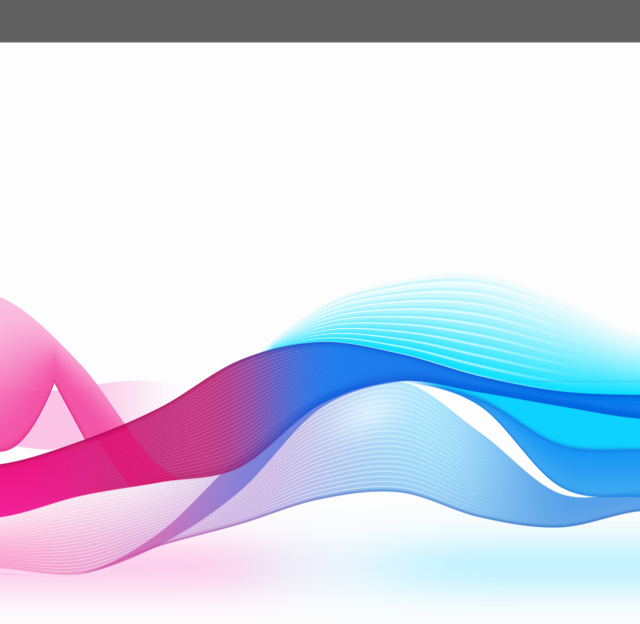
This background is drawn by a Shadertoy shader. Its source:

```glsl
// Translucent flowing ribbons, magenta to blue, on white under a grey top bar.
// Each ribbon lies between two smooth curves through evenly spaced heights;
// fine strands follow the relative depth between those two curves.

#define BAR_HEIGHT 0.068
#define PAPER vec3(0.992)
#define HUMP_STRANDS 10.0
#define VEIL_STRANDS 22.0
#define RIBBON_STRANDS 26.0
#define GLOW_LEVEL 0.092
#define GLOW_SPREAD 0.052

// Heights from left to right, as fractions of the canvas
const float[9] RIBBON_TOP = float[](.256,.293,.347,.423,.452,.433,.397,.373,.367);
const float[9] RIBBON_LOW = float[](.171,.205,.227,.251,.351,.389,.371,.349,.329);
const float[9] VEIL_TOP = float[](.171,.205,.227,.251,.351,.389,.307,.209,.213);
const float[9] VEIL_LOW = float[](.089,.08,.125,.16,.2,.211,.171,.155,.181);
const float[9] SAIL_LOW = float[](.389,.389,.389,.389,.389,.389,.349,.22,.203);
const float[9] SAIL_FOLD = float[](.389,.389,.389,.389,.389,.389,.36,.287,.279);
const float[9] PINK_TOP = float[](.524,.417,.253,.2,.2,.2,.2,.2,.2);
const float[9] CYAN_TOP = float[](.1,.1,.2,.4,.509,.552,.561,.52,.463);
const float[9] TWIST_TOP = float[](.08,.08,.147,.269,.365,.389,.389,.389,.389);
const float[9] TWIST_LOW = float[](.08,.08,.127,.213,.345,.389,.389,.389,.389);

// Catmull-Rom curve through nine heights
float curve(float[9] h, float x) {
  float s = clamp(x, 0., 1.) * 8.;
  int i = min(int(s), 7);
  float f = s - float(i);
  float a = h[max(i - 1, 0)], b = h[i], c = h[i + 1], d = h[min(i + 2, 8)];
  return b + .5*f*(c - a + f*(2.*a - 5.*b + 4.*c - d + f*(3.*(b - c) + d - a)));
}

float rise(float a, float b, float x) { return smoothstep(a, b, x); }

float band(float y, float top, float low) {
  float px = 1. / iResolution.y;
  return rise(-px, px, top - y) * rise(-px, px, y - low);
}

// Relative depth: 0 at the top curve, 1 at the lower one
float depth(float y, float top, float low) {
  return clamp((top - y) / max(top - low, .015), 0., 1.);
}

// Thin strands, faded where too dense to resolve
float strands(float t, float count, float thickness, float sharpness) {
  float spacing = thickness * iResolution.y / count;
  return pow(.5 + .5*cos(6.28318*t*count), sharpness) * rise(1.2, 4., spacing);
}

float crease(float y, float h, float width) {
  float d = (y - h) / width;
  return exp(-d*d);
}

// Four colours blended in turn across three ranges of x
vec3 ramp(float x, vec3 a, vec3 b, vec3 c, vec3 d, vec3 stops) {
  vec3 col = mix(a, b, rise(0., stops.x, x));
  col = mix(col, c, rise(stops.x, stops.y, x));
  return mix(col, d, rise(stops.y, stops.z, x));
}

void mainImage(out vec4 fragColor, in vec2 fragCoord) {
  vec2 p = fragCoord / iResolution.xy;
  float x = p.x, y = p.y;
  float top = curve(RIBBON_TOP, x), low = curve(RIBBON_LOW, x);

  // Paper and soft glow
  vec3 glow = mix(vec3(.99,.82,.93), vec3(.77,.95,1), rise(.3, .65, x));
  vec3 col = mix(PAPER, glow, crease(y, GLOW_LEVEL, GLOW_SPREAD) * (1. - .55*crease(x, .52, .14)));

  // Cyan hump with white arcs
  float humpTop = curve(CYAN_TOP, x);
  float t = depth(y, humpTop, top);
  float mask = band(y, humpTop, top - .01);
  vec3 cyan = mix(vec3(.25,.91,1), vec3(0,.87,1), t);
  col = mix(col, cyan, mask * (.05 + .92*pow(t, 1.15)*mix(.65, 1., rise(.36, .62, x))));
  float arcs = strands(t, HUMP_STRANDS, humpTop - top, 5.);
  col = mix(col, vec3(1), .65*arcs*mask*(1. - rise(.7, .95, x)));
  arcs = strands(t + .025, HUMP_STRANDS, humpTop - top, 4.);
  col = mix(col, cyan, .22*arcs*mask*(1. - rise(.65, .9, x)));

  // Pale pink wash on the left
  float wash = band(y, .382 - .008*sin(22.*x), top + .028*(1. - rise(0., .1, x)));
  col = mix(col, vec3(.98,.64,.85), .65*wash*(1. - rise(.1, .3, x)));

  // Lower veil
  float veilTop = curve(VEIL_TOP, x), veilLow = curve(VEIL_LOW, x);
  t = depth(y, veilTop, veilLow);
  mask = band(y, veilTop, veilLow);
  vec3 veil = ramp(x, vec3(.97,.6,.78), vec3(.78,.68,.88), vec3(.62,.88,.99), vec3(.25,.58,.9), vec3(.4,.66,.9));
  veil = mix(veil, vec3(.42,.65,.9), .45*t*t*rise(.35, .6, x));
  col = mix(col, veil, mask*mix(mix(.25, .9, t), .88, rise(.2, .45, x)));
  float threads = strands(t, VEIL_STRANDS, veilTop - veilLow, 3.);
  col = mix(col, vec3(1), .38*mask*threads*(1. - rise(.55, .85, x)));
  float gleam = crease(x - .6*(y - .34), .575, .05) * crease(y, .34, .04);
  col = mix(col, vec3(.93,.98,1), .6*mask*gleam);
  vec3 rim = mix(vec3(.78,.25,.6), vec3(.18,.4,.75), rise(.2, .6, x));
  col = mix(col, rim, .6*mask*crease(y, veilLow, .004)*rise(.05, .25, x));

  // Violet twist linking veil and ribbon
  vec3 violet = mix(vec3(.8,.3,.65), vec3(.25,.38,.85), rise(.2, .45, x));
  col = mix(col, violet, .65*band(y, curve(TWIST_TOP, x), curve(TWIST_LOW, x)));

  // Cyan sail folding to blue
  float sailLow = curve(SAIL_LOW, x), fold = curve(SAIL_FOLD, x);
  t = depth(y, fold, sailLow);
  vec3 sail = mix(vec3(0,.81,1), mix(vec3(.03,.56,.96), vec3(.22,.65,.94), t), band(y, fold, 0.));
  sail = mix(sail, vec3(.05,.42,.85), .5*max(crease(y, fold, .004), crease(y, sailLow, .005)));
  col = mix(col, sail, .95*band(y, low + .01, sailLow)*rise(.62, .7, x));

  // Pink hump with a curled edge
  float pinkTop = curve(PINK_TOP, x);
  float leaf = min(.276 + 15.2*x*x, .386 - 1.9*(x - .085));
  t = depth(y, pinkTop, leaf);
  vec3 pink = mix(vec3(.98,.73,.87), vec3(.95,.3,.64), rise(0., 1., t + 3.*x));
  pink = mix(pink, vec3(.88,.12,.48), .6*crease(y, leaf, .008));
  col = mix(col, pink, .93*band(y, pinkTop, max(leaf, top - .01)));

  // Main ribbon
  t = depth(y, top, low);
  vec3 ribbon = ramp(x, vec3(.94,.04,.49), vec3(.76,.2,.5), vec3(.1,.48,.94), vec3(.01,.48,.94), vec3(.31,.53,.95));
  ribbon = mix(ribbon, vec3(.96,.15,.66), .6*t*(1. - rise(0., .2, x)));
  ribbon = mix(ribbon, vec3(.9,.02,.42), .6*band(y, pinkTop, pinkTop - .09));
  ribbon += .07*(strands(t + .3*x, RIBBON_STRANDS, top - low, 2.) - .3);
  vec3 dark = mix(vec3(.62,.02,.28), vec3(.02,.28,.8), rise(.3, .5, x));
  ribbon = mix(ribbon, dark, .6*crease(y, top, .005));
  ribbon = mix(ribbon, dark, .5*crease(y, low, .012)*rise(.1, .5, x));
  col = mix(col, ribbon, .95*band(y, top, low));

  // Grey top bar
  col = mix(col, vec3(.38), band(y, 2., 1. - BAR_HEIGHT));
  fragColor = vec4(clamp(col, 0., 1.), 1);
}
```
